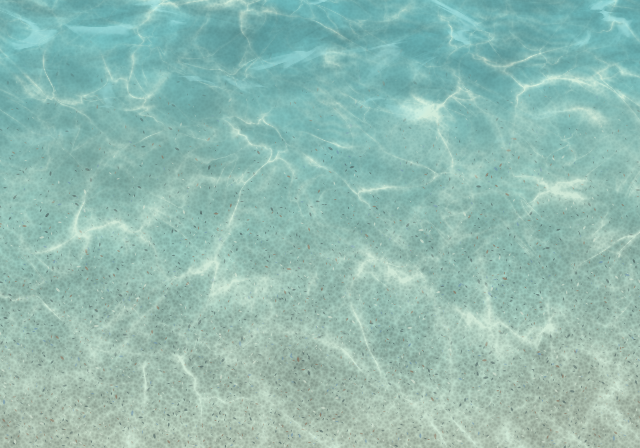
A Shadertoy shader for this texture:

```glsl
// Clear shallow water over pale sand, with broken sunlight caustics and shell flecks.

const vec3 DEEP_WATER = vec3(0.385, 0.660, 0.670);
const vec3 MID_WATER  = vec3(0.515, 0.700, 0.665);
const vec3 WET_SAND   = vec3(0.655, 0.725, 0.660);
const vec3 SUNLIGHT   = vec3(0.835, 0.930, 0.860);
const vec3 SKY_GLINT  = vec3(0.660, 0.890, 0.890);

vec2 hash2(vec2 p) {
    vec3 a = fract(p.xyx * vec3(0.1031, 0.1030, 0.0973));
    a += dot(a, a.yzx + 33.33);
    return fract((a.xx + a.yz) * a.zy);
}

mat2 rotate(float a) {
    return mat2(cos(a), sin(a), -sin(a), cos(a));
}

// Smooth irregular field, roughly -1 to 1
float layeredSines(vec2 p) {
    float sum = 0.0, amp = 0.5;
    for (int i = 0; i < 5; i++) {
        p = rotate(1.1) * p * 1.6 + 2.3;
        sum += amp * sin(p.x + 1.4 * sin(p.y));
        amp *= 0.62;
    }
    return sum;
}

// Distances to the nearest and second nearest cell point
vec2 cellular(vec2 p) {
    vec2 cell = floor(p), nearest = vec2(8.0);
    for (int y = -1; y <= 1; y++)
    for (int x = -1; x <= 1; x++) {
        vec2 id = cell + vec2(x, y);
        float d = length(id + hash2(id) - p);
        nearest = d < nearest.x ? vec2(d, nearest.x) : vec2(nearest.x, min(nearest.y, d));
    }
    return nearest;
}

// Bends space so that the cell walls become wavy and crinkled
vec2 sway(vec2 p, float amount) {
    float freq = 1.3;
    for (int i = 0; i < 7; i++) {
        p += amount / freq * sin(freq * (rotate(float(i) * 1.3) * p.yx) + float(i) * 2.1);
        freq *= 1.75;
    }
    return p;
}

// Network of light: a core that comes and goes, inside a soft halo
float caustics(vec2 p, float coreWidth, float core, float halo) {
    vec2 d = cellular(p);
    float wall = d.y - d.x;
    return core * exp(-wall / coreWidth) + halo * exp(-wall / 0.24);
}

// Scattered debris: dark, rusty, bluish or pale slivers
vec3 addFlecks(vec3 col, vec2 p, float scale, float density, float opacity) {
    vec2 g = rotate(0.5) * p * scale, id = floor(g);
    vec2 kind = hash2(id + 17.0), place = hash2(id + 71.0), shape = hash2(id + 133.0);
    vec2 local = rotate((shape.x - 0.5) * 2.6 + 0.5) * (g - id - 0.3 - 0.4 * place);
    float size = mix(0.09, 0.24, shape.y * shape.y);
    float d = length(local * vec2(0.75, 1.6)) - size;
    float soft = scale * 0.8 / iResolution.y;
    float mask = (1.0 - smoothstep(-soft, soft, d)) * step(kind.x, density);
    vec3 tint = mix(vec3(0.28, 0.36, 0.36), vec3(0.53, 0.42, 0.34), step(0.45, kind.y));
    tint = mix(tint, vec3(0.40, 0.55, 0.66), step(0.65, kind.y));
    tint = mix(tint, vec3(0.83, 0.88, 0.82), step(0.78, kind.y));
    return mix(col, tint, mask * opacity);
}

void mainImage(out vec4 fragColor, in vec2 fragCoord) {
    vec2 p = fragCoord / iResolution.y;
    float far = smoothstep(0.55, 1.0, p.y);
    float near = 1.0 - smoothstep(0.15, 0.8, p.y);

    // Water colour by depth, with broad uneven patches
    float depth = p.y + 0.09 * layeredSines(p * 2.2);
    vec3 col = mix(WET_SAND, MID_WATER, smoothstep(-0.02, 0.55, depth));
    col = mix(col, DEEP_WATER, smoothstep(0.48, 0.98, depth));
    col *= 1.0 + 0.065 * layeredSines(p * vec2(5.0, 8.0) + 4.0);

    // Crinkled mottling and sand grain, fading with depth
    float mottle = layeredSines(sway(p * vec2(24.0, 34.0), 0.7));
    vec2 sand = rotate(0.6) * p;
    float grain = cellular(sand * 135.0).x + 0.8 * cellular(sand * 58.0 + 9.0).x - 0.85;
    col *= 1.0 + 0.035 * mottle + grain * mix(0.05, 0.20, near);
    col = addFlecks(col, p, 60.0, 0.07 + 0.19 * near, 0.7 * (1.0 - far));
    col = addFlecks(col, p + 3.7, 100.0, 0.08 + 0.26 * near, 0.65 * (1.0 - far));

    // Caustics, foreshortened toward the top
    vec2 sea = vec2(p.x * (1.0 + 0.2 * p.y), 0.72 * p.y + 0.5 * p.y * p.y) * 5.5;
    vec2 bent = sway(sea, 0.48);
    float patches = smoothstep(-0.5, 0.8, layeredSines(p * 4.5 + 1.0));
    float gaps = smoothstep(-0.15, 0.75, layeredSines(p * vec2(8.0, 10.0) + 3.0));
    float light = caustics(bent, mix(0.06, 0.13, patches), 0.10 + 0.65 * gaps, 0.10 + 0.25 * patches);
    float fineGaps = smoothstep(0.0, 0.8, layeredSines(p * vec2(11.0, 14.0) + 8.0));
    light += caustics(sway(sea * 2.0 + 5.0, 0.6), 0.12, 0.04 + 0.28 * fineGaps, 0.10);

    // Fine ripple lines inside scattered bright patches
    float rippleArea = smoothstep(0.15, 0.75, layeredSines(p * vec2(7.0, 10.0) + 7.0));
    float ripple = sin(230.0 * p.y + 70.0 * p.x + 9.0 * layeredSines(p * 9.0));
    light += rippleArea * (0.13 + 0.09 * ripple) * (1.0 - 0.5 * near);
    light *= 1.0 + 0.22 * mottle + 0.35 * grain;
    col = mix(col, SUNLIGHT, clamp(light * mix(0.95, 0.68, far), 0.0, 0.92));

    // Flattened surface waves and sky glints in the distance
    float wave = layeredSines(sway(p * vec2(9.0, 25.0), 0.6));
    col *= 1.0 + 0.09 * far * wave;
    col = mix(col, SKY_GLINT, 0.55 * far * smoothstep(0.5, 0.95, wave));

    fragColor = vec4(clamp(col, 0.0, 1.0), 1.0);
}
```
